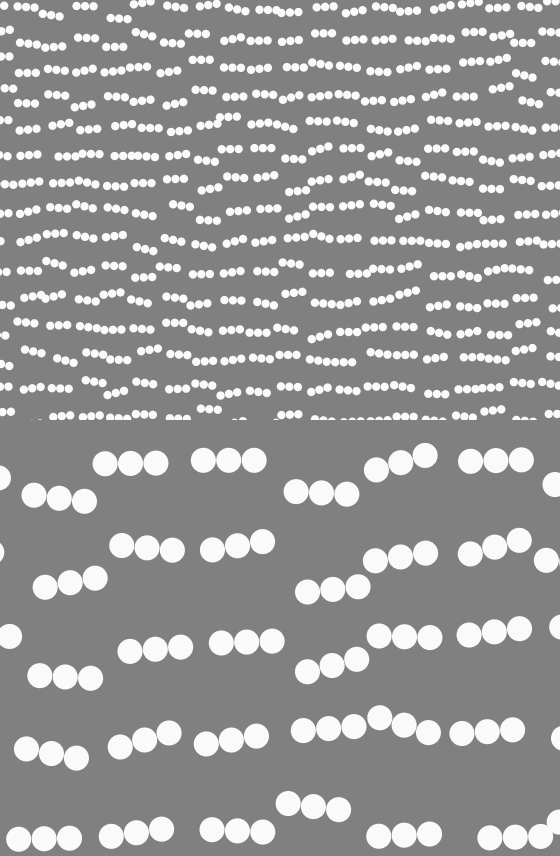
Top, the full canvas; bottom, a detail of the centre.
A Shadertoy shader for this pattern:

```glsl
// Short chains of three white dots on mid grey, one per cell of a square grid.
// Layered sines let the columns wander; hashed jitter and tilt loosen each chain.
// Each pixel takes the distance to the nearest dot among its 3x3 cells.

const vec3  BACKGROUND   = vec3(0.502);
const vec3  DOT_COLOUR   = vec3(0.98);
const float CELL_SIZE    = 0.0695;           // cell side, in canvas heights
const vec2  GRID_ORIGIN  = vec2(0.0, 0.1);   // grid shift, in cells
const float DOT_RADIUS   = 0.143;            // the lengths below are in cells
const float DOT_SPACING  = 0.29;
const vec2  JITTER       = vec2(0.14, 0.10); // largest random offset
const vec2  SLOW_DRIFT   = vec2(0.10, 0.17); // amplitudes of the sine layers
const vec2  FAST_DRIFT   = vec2(0.07, 0.11);
const float MAX_TILT     = 0.32;             // radians
const float TAU          = 6.28318;

float hash(vec2 cell, float seed) {
    vec3 q = fract(vec3(cell.xyx + seed * 17.3) * vec3(0.1031, 0.1030, 0.0973));
    q += dot(q, q.yzx + 33.33);
    return fract((q.x + q.y) * q.z);
}

// Smooth wander: sideways shared by neighbours, upright separate per column
vec2 drift(vec2 cell) {
    float phaseA = TAU * hash(vec2(cell.x, 0.0), 5.0);
    float phaseB = TAU * hash(vec2(cell.x, 0.0), 6.0);
    vec2 slow = sin(vec2(cell.y * 0.75 + cell.x * 0.30, cell.y * 0.42 + phaseA));
    vec2 fast = sin(vec2(cell.y * 1.70 - cell.x * 0.55, cell.y * 1.05 + phaseB));
    return SLOW_DRIFT * slow + FAST_DRIFT * fast;
}

// Signed distance to three dots in a row around the origin
float chainDistance(vec2 p, float angle) {
    float c = cos(angle), s = sin(angle);
    p = vec2(c * p.x + s * p.y, c * p.y - s * p.x);
    p.x -= DOT_SPACING * clamp(floor(p.x / DOT_SPACING + 0.5), -1.0, 1.0);
    return length(p) - DOT_RADIUS;
}

void mainImage(out vec4 fragColor, in vec2 fragCoord) {
    vec2 p = fragCoord / (iResolution.y * CELL_SIZE) - GRID_ORIGIN;
    float pixel = 1.0 / (iResolution.y * CELL_SIZE);
    vec2 home = floor(p + 0.5);

    // Nearest dot among the neighbouring cells
    float nearest = 1e3;
    for (int j = -1; j <= 1; j++) {
        for (int i = -1; i <= 1; i++) {
            vec2 cell = home + vec2(i, j);
            vec2 jitter = JITTER * (2.0 * vec2(hash(cell, 1.0), hash(cell, 2.0)) - 1.0);
            float tilt = MAX_TILT * (hash(cell, 3.0) + hash(cell, 4.0) - 1.0);
            vec2 centre = cell + drift(cell) + jitter;
            nearest = min(nearest, chainDistance(p - centre, tilt));
        }
    }

    // Dots with an edge about one pixel wide
    float coverage = clamp(0.5 - nearest / pixel, 0.0, 1.0);
    fragColor = vec4(mix(BACKGROUND, DOT_COLOUR, coverage), 1.0);
}
```
